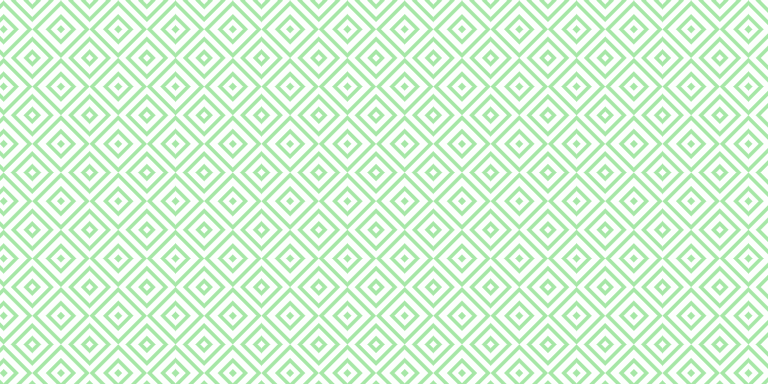
Give the GLSL for this pattern, as a WebGL 1 fragment shader.

```glsl
precision highp float;
// Nested diamond lattice in pale green on near-white.
// One Manhattan distance per square cell gives the diamonds around the cell
// centre; its complement gives those around the cell corners.

uniform vec2 u_resolution;

// Antialiased band of a diamond outline; soft is the edge blend width.
float diamondRing(float dist, float radius, float halfWidth, float soft) {
    return clamp(0.5 + (halfWidth - abs(dist - radius)) / soft, 0.0, 1.0);
}

void main() {
    // Cells sized relative to the canvas height, about 13.4 by 6.7 of them
    float cellSize = 0.1492;
    vec2 uv = gl_FragCoord.xy / u_resolution.y;
    vec2 cell = fract((uv - vec2(0.0095, 0.0285)) / cellSize + 0.5) - 0.5;

    float centreDist = abs(cell.x) + abs(cell.y);
    float cornerDist = 1.0 - centreDist;

    // One pixel across a diagonal edge, in cell units
    float soft = 1.5 / (u_resolution.y * cellSize);
    float halfWidth = 0.044;

    // Centre motif: solid dot, inner ring, and outer ring touching its neighbours
    float ink = diamondRing(centreDist, 0.0, 0.07, soft);
    ink = max(ink, diamondRing(centreDist, 0.222, halfWidth, soft));
    ink = max(ink, diamondRing(centreDist, 0.457, halfWidth, soft));

    // Corner motif: hollow core and one wider ring
    ink = max(ink, diamondRing(cornerDist, 0.109, halfWidth, soft));
    ink = max(ink, diamondRing(cornerDist, 0.330, halfWidth, soft));

    vec3 paper = vec3(0.992, 1.0, 0.992);
    vec3 green = vec3(0.65, 0.905, 0.65);
    gl_FragColor = vec4(mix(paper, green, ink), 1.0);
}
```
